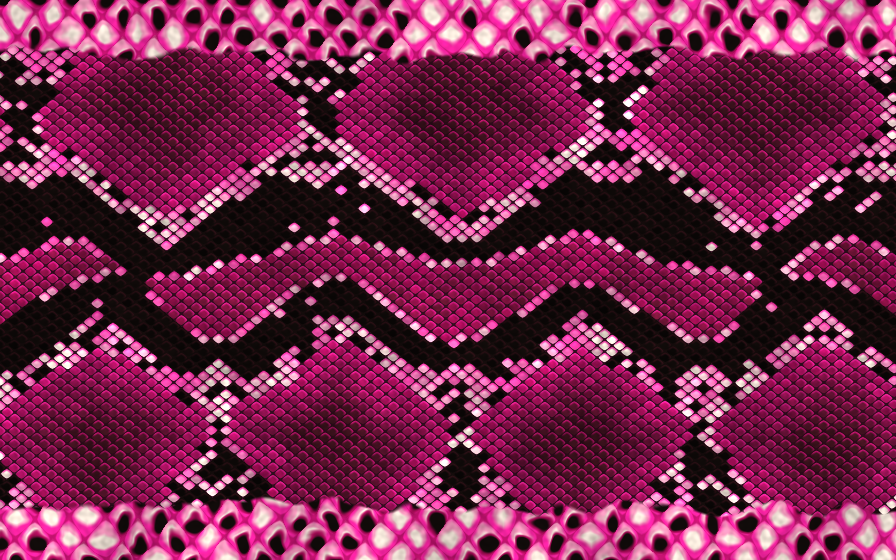
Reproduce this texture procedurally as a WebGL 2 fragment shader.

```glsl
#version 300 es
precision highp float;

uniform vec2 u_resolution;
out vec4 outColor;

const float TAU = 6.2831853;
const vec3 BLACK = vec3(0.06, 0.04, 0.035);
const vec3 MAROON = vec3(0.33, 0.09, 0.15);
const vec3 DEEP = vec3(0.64, 0.04, 0.33);
const vec3 HOT = vec3(0.92, 0.13, 0.60);
const vec3 PINK = vec3(0.92, 0.57, 0.71);
const vec3 CREAM = vec3(0.93, 0.88, 0.83);

float hash(vec2 p) {
    vec3 q = fract(p.xyx * vec3(0.1031, 0.1030, 0.0973));
    q += dot(q, q.yzx + 33.33);
    return fract((q.x + q.y) * q.z);
}

float cornerSlope(vec2 cell, vec2 offset) {
    float angle = TAU * hash(cell);
    return dot(vec2(cos(angle), sin(angle)), offset);
}

float gradientNoise(vec2 p) {
    vec2 i = floor(p), f = fract(p), u = f * f * (3.0 - 2.0 * f), e = vec2(1, 0);
    float low = mix(cornerSlope(i, f), cornerSlope(i + e, f - e), u.x);
    float high = mix(cornerSlope(i + e.yx, f - e.yx), cornerSlope(i + 1.0, f - 1.0), u.x);
    return mix(low, high, u.y);
}

// Diamond lattice of scales
vec2 scaleId(vec2 p, vec2 size) {
    vec2 q = p / size;
    return floor(vec2(q.x + q.y, q.x - q.y));
}

vec2 scaleCentre(vec2 id, vec2 size) {
    vec2 c = id + 0.5;
    return 0.5 * size * vec2(c.x + c.y, c.x - c.y);
}

float roundedDiamond(vec2 p) {
    vec2 a = pow(abs(p) + 0.0001, vec2(1.35));
    return pow(a.x + a.y, 1.0 / 1.35);
}

// Saddle blotch with its tip towards the spine (+y)
float saddleDistance(vec2 q, float size) {
    q = vec2(abs(q.x), q.y) / size;
    float tip = dot(q, vec2(0.576, 0.818)) - 0.135;
    float shoulder = dot(q, vec2(0.79, -0.61)) - 0.204;
    return size * max(max(tip, shoulder), q.x - 0.225);
}

// Waving spine band, broken into tapered lengths
float spineDistance(vec2 p) {
    float wave = cos(TAU * (p.x - 0.594) / 0.445);
    float u = fract((p.x - 0.2375) / 1.15) * 1.15;
    float taper = sqrt(clamp((min(u, 1.15 - u) - 0.02) / 0.13, 0.0, 1.0));
    return abs(p.y - 0.497 - 0.04 * wave) - (0.058 - 0.013 * wave) * taper;
}

// Body colour of one scale; rim receives the colour of its lit edge
vec3 scaleColour(vec2 c, float seed, out vec3 rim) {
    vec2 p = c + 0.014 * vec2(gradientNoise(c * 9.0), gradientNoise(c * 9.0 + 40.0));
    bool upper = p.y > 0.497;
    float period = upper ? 0.525 : 0.431;
    float start = upper ? 0.302 : 0.177;
    float x = (fract((p.x - start) / period + 0.5) - 0.5) * period;
    vec2 q = vec2(x, upper ? 0.77 - p.y : p.y - 0.25);
    float saddle = saddleDistance(q, upper ? 1.0 : 0.87);
    float spine = spineDistance(p);
    float mottle = gradientNoise(c * 14.0);
    vec3 pale = mix(PINK, CREAM, step(0.45, seed));

    if (spine < 0.0) {
        rim = mix(DEEP, HOT, 0.75);
        vec3 body = mix(DEEP, MAROON, clamp(0.3 + mottle + 0.3 * seed, 0.0, 0.8));
        return spine > -0.012 ? mix(HOT, pale, 0.35 + 0.5 * seed) : body;
    }
    if (saddle < 0.0) {
        float dark = smoothstep(0.0, -0.12, saddle + 0.05 * mottle);
        rim = mix(HOT, DEEP, 0.7 * dark);
        return mix(mix(DEEP, HOT, 0.3 * seed), mix(MAROON, BLACK, 0.45), dark * 0.85 + 0.12);
    }
    // Pale beads round each tip, arched patches in the gaps, speckled flanks
    float ring = q.y > 0.0 ? 0.042 : 0.018;
    bool beads = saddle < ring && seed > (q.y > 0.0 ? 0.24 : 0.42);
    float across = 0.5 * period - abs(x);
    float arch = length(vec2(across, q.y - 0.08 + 3.0 * across * across) / vec2(0.055, 0.019));
    bool flank = min(c.y, 1.0 - c.y) < 0.15 && seed > 0.48 - mottle;
    bool stray = seed > 0.985;
    rim = mix(BLACK, MAROON, 0.4);
    if (beads || arch < 1.0 || flank || stray) {
        rim = HOT;
        return mix(pale, HOT, clamp(0.25 + 1.2 * mottle, 0.0, 0.8));
    }
    return BLACK * (0.5 + 0.5 * seed);
}

vec3 backSkin(vec2 p, vec2 size, float pixel) {
    vec2 id = scaleId(p, size), c = scaleCentre(id, size);
    vec2 local = 2.0 * (p - c) / size;
    float d = roundedDiamond(local), soft = max(0.16, 2.0 * pixel / size.y);
    vec3 rim;
    vec3 body = scaleColour(c, hash(id + 200.0), rim);
    float lit = smoothstep(0.3, 0.7, d) * smoothstep(-0.35, 0.35, local.y + 0.4 * local.x);
    vec3 col = mix(body, rim, lit * 0.85) * (0.85 + 0.3 * hash(id + 71.0));
    col += 0.12 * body * smoothstep(0.5, 0.0, length(local - vec2(-0.1, 0.2)));
    return mix(col, mix(BLACK, rim, 0.15), smoothstep(0.84 - soft, 0.86, d));
}

// Large pale belly scales with blots
vec3 bellySkin(vec2 p, vec2 size) {
    p += 0.012 * vec2(gradientNoise(p * 18.0), gradientNoise(p * 18.0 + 9.0));
    vec2 id = scaleId(p, size);
    vec2 local = 2.0 * (p - scaleCentre(id, size)) / size;
    float d = roundedDiamond(local), seed = hash(id + 90.0);
    float grain = gradientNoise(p * 45.0);
    vec3 col = mix(CREAM, PINK, smoothstep(0.3, 0.55, d + 0.4 * grain));
    col = mix(col, HOT, smoothstep(0.5, 0.78, d + 0.3 * grain - 0.25 * local.y));
    float blot = length(local - vec2(0.2 * seed, -0.25)) + 0.35 * grain;
    float amount = step(0.42, seed);
    col = mix(col, DEEP, amount * smoothstep(0.62, 0.45, blot));
    col = mix(col, BLACK, amount * smoothstep(0.48, 0.3, blot));
    return mix(col, DEEP, 0.7 * smoothstep(0.78, 0.9, d));
}

void main() {
    vec2 p = gl_FragCoord.xy / u_resolution.y;
    vec2 bend = 0.008 * vec2(gradientNoise(p * 4.0), gradientNoise(p * 4.0 + 17.0));
    vec3 col = backSkin(p + bend, vec2(0.027, 0.022), 1.0 / u_resolution.y);
    float edge = min(p.y, 1.0 - p.y) + 0.035 * gradientNoise(p * 16.0);
    col = mix(bellySkin(p, vec2(0.062, 0.075)), col, smoothstep(0.09, 0.1, edge));
    col *= 1.0 + 0.25 * gradientNoise(p * 7.0) + 0.2 * gradientNoise(p * 90.0);
    outColor = vec4(clamp(col, 0.0, 1.0), 1.0);
}
```
